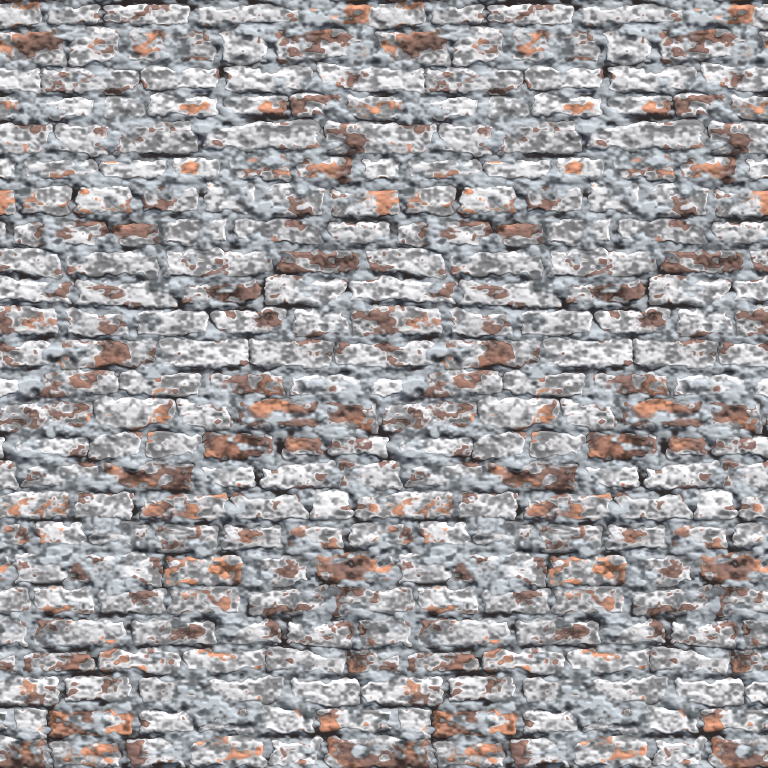
Give the GLSL for this texture, as a Shadertoy shader.

```glsl
#define REPEATS 2.0
#define ROWS 25.0
#define MIN_BRICKS 4.0
#define JITTER vec2(0.5, 0.2)
#define CORNER 0.009
#define RELIEF 1.3
#define PEEL_LEVEL 0.60
#define PAINT vec3(0.84, 0.84, 0.85)
#define MORTAR vec3(0.58, 0.60, 0.62)
#define CLAY vec3(0.44, 0.34, 0.31)
#define ORANGE vec3(0.74, 0.51, 0.40)
#define GAP vec3(0.19, 0.17, 0.17)

struct Brick { float dist; float id; };
struct Surface { float height; float face; float rough; float grain; float id; };

float hash(vec2 p) {
    vec3 q = fract(p.xyx * 0.1031);
    q += dot(q, q.yzx + 33.33);
    return fract((q.x + q.y) * q.z);
}

// Value noise that wraps once per tile across and once per canvas down
float noise(vec2 p, vec2 freq) {
    vec2 s = p * freq, i = floor(s) + 0.5, f = fract(s);
    vec2 wrap = freq * vec2(1.0, REPEATS), seed = freq * 1.7;
    f = f * f * (3.0 - 2.0 * f);
    float a = hash(mod(i, wrap) + seed);
    float b = hash(mod(i + vec2(1, 0), wrap) + seed);
    float c = hash(mod(i + vec2(0, 1), wrap) + seed);
    float d = hash(mod(i + 1.0, wrap) + seed);
    return mix(mix(a, b, f.x), mix(c, d, f.x), f.y);
}

float fbm(vec2 p, vec2 freq, int octaves) {
    float sum = 0.0, amp = 0.5, total = 0.0;
    for (int k = 0; k < octaves; k++) {
        sum += amp * noise(p, freq);
        total += amp;
        freq *= 2.0;
        amp *= 0.55;
    }
    return sum / total;
}

// Jittered position of joint k among n joints that wrap around
float joint(float k, float n, float seed, float jitter) {
    return k + jitter * (hash(vec2(floor(mod(k + 0.5, n)), seed)) - 0.5);
}

float cellIndex(float x, float n, float seed, float jitter) {
    float k = floor(x);
    return k + step(joint(k + 1.0, n, seed, jitter), x) - step(x, joint(k, n, seed, jitter));
}

// Uneven courses, each with its own brick count and offset
Brick brickAt(vec2 p) {
    vec2 q = p + vec2(0.02, 0.02) * (vec2(noise(p, vec2(9, 15)), noise(p, vec2(7, 10))) - 0.5);
    float perTile = ROWS / REPEATS;
    float row = cellIndex(q.y * perTile, ROWS, 91.0, JITTER.y);
    float rowId = floor(mod(row + 0.5, ROWS));
    float count = MIN_BRICKS + floor(3.0 * hash(vec2(rowId, 7.0)));
    float shift = hash(vec2(rowId, 19.0));
    float col = cellIndex(q.x * count + shift, count, rowId, JITTER.x);
    float id = hash(vec2(floor(mod(col + 0.5, count)), rowId + 40.0));

    vec2 scale = vec2(count, perTile);
    vec2 lo = vec2(joint(col, count, rowId, JITTER.x) - shift, joint(row, ROWS, 91.0, JITTER.y)) / scale;
    vec2 hi = vec2(joint(col + 1.0, count, rowId, JITTER.x) - shift, joint(row + 1.0, ROWS, 91.0, JITTER.y)) / scale;
    vec2 size = 0.5 * (hi - lo) - mix(0.004, 0.010, fract(id * 13.7));
    vec2 e = abs(q - 0.5 * (lo + hi)) - size + CORNER;
    float dist = length(max(e, 0.0)) + min(max(e.x, e.y), 0.0) - CORNER;
    return Brick(dist, id);
}

// Pitted brick faces bedded in lumpy mortar
Surface surfaceAt(vec2 p) {
    Brick brick = brickAt(p);
    float rough = fbm(p, vec2(20, 30), 3);
    float grain = fbm(p, vec2(46, 62), 2);
    float lumps = fbm(p, vec2(15, 24), 3);
    float dist = brick.dist + 0.026 * (rough - 0.5) + 0.014 * (grain - 0.5);
    float pits = 0.55 * (rough - 0.5) + 0.4 * (grain - 0.5);
    float face = smoothstep(0.007, -0.010, dist) * (0.72 + pits);
    float mortar = clamp(0.47 + 1.6 * (lumps - 0.5) + pits, 0.0, 1.0);
    return Surface(max(face, mortar), smoothstep(-0.08, 0.08, face - mortar), rough, grain, brick.id);
}

void mainImage(out vec4 fragColor, in vec2 fragCoord) {
    vec2 p = REPEATS * fragCoord / iResolution.y;
    vec2 toLight = normalize(vec2(0.5, 1.0));
    Surface s = surfaceAt(p);
    float near = surfaceAt(p + 0.005 * toLight).height;
    float far = surfaceAt(p + 0.017 * toLight).height;
    float speck = noise(p, vec2(120, 128));

    // Whitewash flaking off to bare brick
    float bias = 0.26 * pow(fract(s.id * 7.3), 3.0) - 0.06;
    float peel = fbm(p, vec2(14, 25), 3) + bias + 0.45 * (s.grain - 0.5) + 0.16 * (speck - 0.5);
    peel = smoothstep(PEEL_LEVEL - 0.04, PEEL_LEVEL + 0.07, peel);
    float warm = smoothstep(0.5, 0.8, noise(p, vec2(13, 19)) * 0.5 + fract(s.id * 29.1) * 0.5);
    vec3 bare = mix(CLAY, ORANGE, warm) * (0.75 + 0.5 * s.grain);
    vec3 painted = PAINT * mix(0.92, 1.04, fract(s.id * 17.9));
    vec3 faceColor = mix(painted, bare, 0.92 * peel);
    vec3 mortarColor = MORTAR * (0.82 + 0.4 * s.height);
    vec3 color = mix(mortarColor, faceColor, s.face);

    // Grime caught in the fine texture
    float grime = 0.55 * s.grain + 0.25 * s.rough + 0.2 * speck;
    color *= mix(0.64, 1.08, smoothstep(0.30, 0.58, grime));

    // Slope light, cast shadow and dark crevices
    float light = clamp(1.0 + RELIEF * (s.height - near), 0.5, 1.18);
    float shadow = smoothstep(0.10, 0.5, far - s.height);
    color *= light * mix(vec3(1.0), vec3(0.56, 0.58, 0.62), shadow);
    color = mix(GAP, color, smoothstep(0.06, 0.34, s.height));
    fragColor = vec4(clamp(color, 0.0, 1.0), 1.0);
}
```
